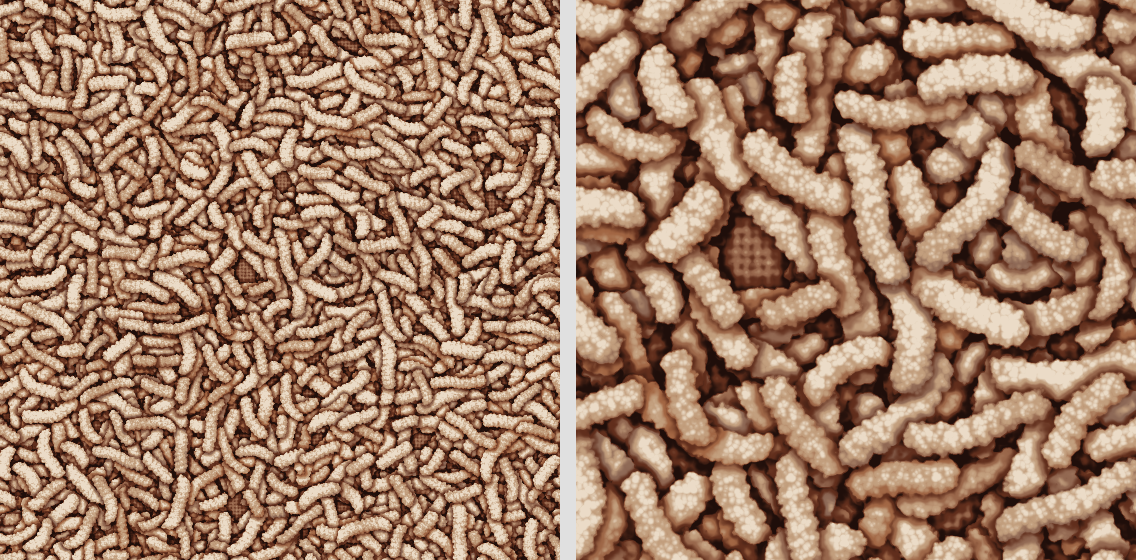
Left: the whole. Right: its middle third, enlarged.
Write a WebGL 1 fragment shader that draws this texture.

```glsl
precision highp float;
uniform vec2 u_resolution;

#define LAYERS 7
#define GRID 16.0
#define RADIUS 0.0122
#define SHADOW_REACH 0.0085
#define SHADOW 0.62
#define EDGE 0.0022
#define LUMP_SCALE 135.0
#define GRAIN_SCALE 290.0
#define WEAVE 1000.0
#define LIGHT vec2(-0.45, 0.89)

const vec3 DARK  = vec3(0.12, 0.055, 0.04);
const vec3 DEEP  = vec3(0.38, 0.18, 0.11);
const vec3 RUST  = vec3(0.64, 0.40, 0.26);
const vec3 ASH   = vec3(0.55, 0.41, 0.34);
const vec3 TAN   = vec3(0.76, 0.62, 0.49);
const vec3 CREAM = vec3(0.92, 0.86, 0.78);

vec4 hash4(vec2 p) {
  float n = dot(p, vec2(12.9898, 78.233));
  return fract(sin(vec4(n, n + 1.7, n + 3.1, n + 5.3)) * 43758.5453);
}

// Cellular noise: distance to the nearest scattered point.
float cellular(vec2 p) {
  vec2 cell = floor(p), f = fract(p);
  float nearest = 2.0;
  for (int y = -1; y <= 1; y++)
    for (int x = -1; x <= 1; x++) {
      vec2 o = vec2(float(x), float(y));
      vec2 v = o + hash4(cell + o).xy - f;
      nearest = min(nearest, dot(v, v));
    }
  return sqrt(nearest);
}

// Slowly turning direction of the pile.
float flowAngle(vec2 p) {
  return -0.6 + 0.7 * sin(p.x * 9.0 + 2.0 * sin(p.y * 7.0))
       + 0.6 * sin(p.y * 11.0 - p.x * 5.0 + 1.3);
}

// Near one where the pile is thin and the backing shows.
float thinness(vec2 p) {
  float s = sin(p.x * 13.0 + 2.0 * sin(p.y * 9.0)) * sin(p.y * 17.0 + p.x * 6.0 + 0.8);
  return smoothstep(0.45, 0.95, s);
}

// Lays one layer of bent yarn tufts over pile = (tone, ashiness).
vec2 layTufts(vec2 pile, vec2 p, float layer, float rough) {
  vec2 g = p * GRID + layer * vec2(0.37, 0.61);
  vec2 home = floor(g);
  for (int y = -1; y <= 1; y++)
    for (int x = -1; x <= 1; x++) {
      vec2 cell = home + vec2(float(x), float(y));
      vec4 h = hash4(cell + layer * 37.0);
      vec4 k = hash4(cell + layer * 53.0 + 91.5);
      vec2 center = cell + 0.2 + 0.6 * h.xy;
      vec2 offset = (g - center) / GRID;
      vec2 place = center / GRID;
      if (k.w < 0.04 + 0.62 * thinness(place)) continue;

      // Local frame: q.x runs along the tuft.
      float angle = flowAngle(place) + (h.z - 0.5) * 2.6;
      vec2 along = vec2(cos(angle), sin(angle));
      vec2 across = vec2(-along.y, along.x);
      vec2 q = vec2(dot(offset, along), dot(offset, across));
      q.y += (k.x - 0.5) * 13.0 * q.x * q.x + 0.002 * sin(q.x * 95.0 + k.y * 6.28);
      float halfLength = mix(0.012, 0.044, h.w);
      float ridge = sin(q.x * 680.0 + q.y * 130.0 + k.z * 6.28);
      float radius = RADIUS * mix(0.8, 1.1, k.z) + 0.0005 * ridge;
      vec2 fromCore = vec2(q.x - clamp(q.x, -halfLength, halfLength), q.y);
      float r = length(fromCore);
      float d = r - radius + 0.0035 * rough;

      // Shadow on what lies below, then the rounded lit tuft.
      float shade = 1.0 - smoothstep(-0.001, SHADOW_REACH, d);
      pile.x *= 1.0 - SHADOW * shade;
      float dome = 1.0 - min(r * r / (radius * radius), 1.0);
      vec2 normal = (along * fromCore.x + across * fromCore.y) / radius;
      float stain = 0.5 + 0.5 * sin(q.x * 65.0 + k.y * 6.28);
      float tone = 0.56 + 0.33 * dome + 0.15 * dot(normal, LIGHT)
                 + 0.14 * (k.z - 0.5) + 0.035 * ridge - 0.19 * stain * k.x;
      float cover = 1.0 - smoothstep(-EDGE, 0.0, d);
      pile = mix(pile, vec2(tone, k.y), cover);
    }
  return pile;
}

// Tone to colour, from gaps to lit fibre.
vec3 yarnColour(float tone, float ashiness) {
  vec3 c = mix(DARK, DEEP, smoothstep(0.06, 0.25, tone));
  c = mix(c, mix(RUST, ASH, ashiness), smoothstep(0.25, 0.45, tone));
  c = mix(c, TAN, smoothstep(0.45, 0.68, tone));
  return mix(c, CREAM, smoothstep(0.68, 0.92, tone));
}

void main() {
  vec2 p = gl_FragCoord.xy / u_resolution.y;
  float lump = cellular(p * LUMP_SCALE) - 0.45;
  float grain = cellular(p * GRAIN_SCALE + 7.0) - 0.45;

  // Woven backing under the pile.
  vec2 thread = sin(p * WEAVE);
  vec2 pile = vec2(0.43 + 0.06 * (thread.x + thread.y), 0.5);

  for (int i = 0; i < LAYERS; i++)
    pile = layTufts(pile, p, float(i), lump + 0.4 * grain);

  float tone = pile.x * (1.0 - 0.28 * lump - 0.32 * grain);
  gl_FragColor = vec4(yarnColour(tone, pile.y), 1.0);
}
```
